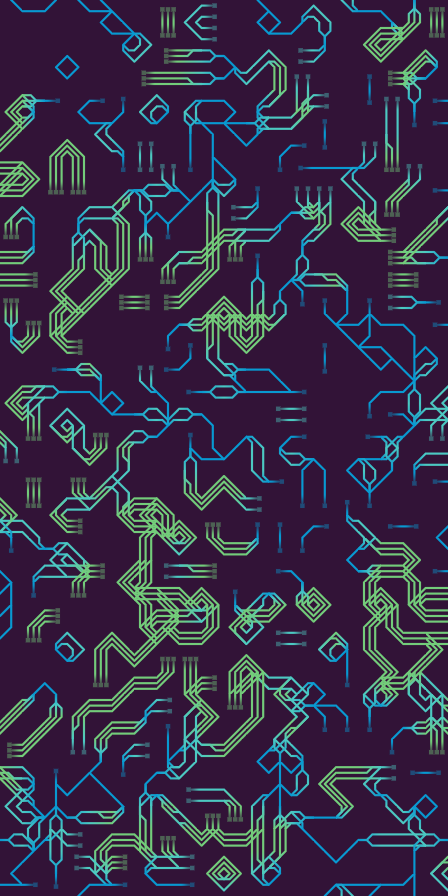
A WebGL 2 fragment shader for this pattern:

```glsl
#version 300 es
precision highp float;
// Circuit board traces: a grid of tiles whose shared edges carry 0 to 3 wires.
// Wires cross each tile in straight and 45 degree runs, tinted by wire count;
// a tile with a single live edge ends its wires in small dim pads.

#define TILES_ACROSS 20.0
#define WIRE_HALF 0.048
#define WIRE_GAP 0.25
#define PAD_HALF 0.1
#define PAD_SHIFT 0.08
#define PAD_GLOW 0.42
#define REGION_SHARE 0.3
#define EDGE_FLIP 0.12
#define TINT_SCALE 5.0

uniform vec2 u_resolution;
out vec4 fragColor;

const vec3 BOARD = vec3(0.195, 0.075, 0.215);
const vec3 BLUE = vec3(0.03, 0.60, 0.82);
const vec3 TEAL = vec3(0.30, 0.79, 0.76);
const vec3 GREEN = vec3(0.45, 0.80, 0.48);

float hash(vec2 p, uint seed) {
    uvec2 q = uvec2(ivec2(floor(p + 0.5)) + 4096);
    uint h = q.x * 73856093u ^ q.y * 19349663u ^ seed * 83492791u;
    h = (h ^ (h >> 16u)) * 0x7feb352du;
    h = (h ^ (h >> 15u)) * 0x846ca68bu;
    return float((h ^ (h >> 16u)) >> 8u) / 16777216.0;
}

float valueNoise(vec2 p) {
    vec2 i = floor(p), f = fract(p);
    f = f * f * (3.0 - 2.0 * f);
    return mix(mix(hash(i, 3u), hash(i + vec2(1, 0), 3u), f.x),
               mix(hash(i + vec2(0, 1), 3u), hash(i + vec2(1, 1), 3u), f.x), f.y);
}

vec2 sideNormal(int side) {
    float s = side < 2 ? 1.0 : -1.0;
    return side % 2 == 0 ? vec2(s, 0) : vec2(0, s);
}

vec2 turn(vec2 v) { return vec2(-v.y, v.x); }

// Wires through an edge: region borders, with some edges flipped at random
int wireCount(vec2 edge, vec2 along) {
    bool border = (hash(edge + along, 1u) < REGION_SHARE) != (hash(edge - along, 1u) < REGION_SHARE);
    if (border == (hash(edge, 2u) < EDGE_FLIP)) return 0;
    float level = valueNoise(edge / TINT_SCALE) + 0.25 * (hash(edge, 4u) - 0.5);
    return level < 0.42 ? 1 : level < 0.57 ? 2 : 3;
}

// Position of a wire on an edge; slot runs from -1 to 1
float wireOffset(int count, float slot) {
    if (count == 1) return 0.0;
    return WIRE_GAP * (count == 2 && slot == 0.0 ? 1.0 : slot);
}

float wireSlot(int i, int count) {
    return count == 1 ? 0.0 : 2.0 * float(i) / float(count - 1) - 1.0;
}

float segment(vec2 p, vec2 a, vec2 b) {
    vec2 d = b - a;
    return length(p - a - d * clamp(dot(p - a, d) / max(dot(d, d), 1e-6), 0.0, 1.0));
}

// Straight lead, 45 degree run, straight lead
float trace(vec2 p, vec2 a, vec2 na, vec2 b, vec2 nb) {
    vec2 d = b - a;
    float leadA, leadB;
    if (dot(na, nb) < -0.5) {
        leadA = leadB = 0.5 * (1.0 - abs(dot(d, turn(na))));
    } else {
        float u = dot(d, -na), v = dot(d, nb), run = min(u, v);
        leadA = u - run;
        leadB = v - run;
    }
    vec2 a1 = a - na * leadA, b1 = b - nb * leadB;
    return min(segment(p, a1, b1), min(segment(p, a, a1), segment(p, b, b1)));
}

vec3 tint(float count) {
    return count < 2.0 ? mix(BLUE, TEAL, count - 1.0) : mix(TEAL, GREEN, count - 2.0);
}

void main() {
    vec2 uv = gl_FragCoord.xy / u_resolution.x * TILES_ACROSS;
    float px = TILES_ACROSS / u_resolution.x;
    vec2 cell = floor(uv), p = uv - cell - 0.5;
    vec3 color = BOARD;

    // Read the four edges and choose a live one as the hub
    int counts[4];
    int live = 0, hub = 0, first = int(hash(cell, 5u) * 4.0);
    for (int k = 0; k < 4; k++) {
        vec2 n = sideNormal(k);
        counts[k] = wireCount(2.0 * cell + 1.0 + n, turn(n));
        if (counts[k] > 0) live++;
    }
    for (int k = 3; k >= 0; k--)
        if (counts[(first + k) % 4] > 0) hub = (first + k) % 4;

    vec2 nh = sideNormal(hub), th = turn(nh);
    int hubCount = counts[hub];

    // Dead end: fading wires and square pads
    if (live == 1) {
        for (int i = 0; i < hubCount; i++) {
            vec2 shift = th * wireOffset(hubCount, wireSlot(i, hubCount));
            float wire = segment(p, nh * 0.5 + shift, shift) - WIRE_HALF;
            vec2 box = abs(p - shift + nh * PAD_SHIFT) - PAD_HALF;
            float pad = max(box.x, box.y);
            float glow = mix(PAD_GLOW, 1.0, smoothstep(0.0, 0.45, dot(p, nh)));
            color = mix(color, tint(float(hubCount)), glow * clamp(0.5 - min(wire, pad) / px, 0.0, 1.0));
        }
    }

    // Join every other live edge to the hub
    for (int k = 0; k < 4; k++) {
        if (k == hub || counts[k] == 0) continue;
        vec2 n = sideNormal(k);
        int wires = max(hubCount, counts[k]);
        for (int i = 0; i < wires; i++) {
            float slot = wireSlot(i, wires);
            vec2 a = nh * 0.5 + th * wireOffset(hubCount, slot);
            vec2 b = n * 0.5 - turn(n) * wireOffset(counts[k], slot);
            float d = trace(p, a, nh, b, n) - WIRE_HALF;
            float da = length(p - a), db = length(p - b);
            vec3 ink = tint(mix(float(hubCount), float(counts[k]), da / max(da + db, 1e-4)));
            color = mix(color, ink, clamp(0.5 - d / px, 0.0, 1.0));
        }
    }
    fragColor = vec4(color, 1.0);
}
```
